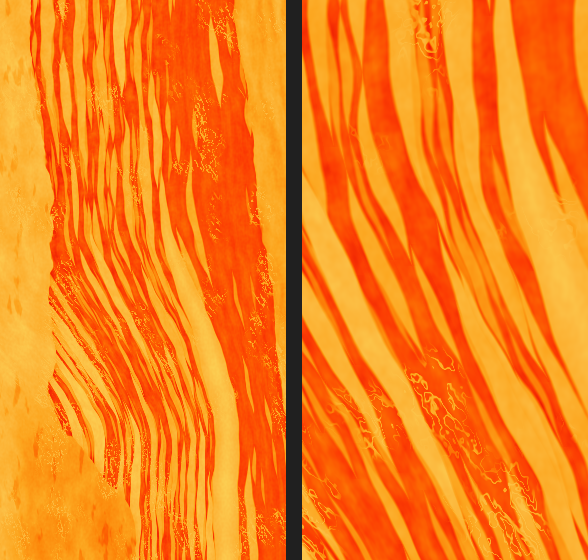
Left, the full canvas; right, a detail of the centre.
Reproduce this texture procedurally as a WebGL 1 fragment shader.

```glsl
precision highp float;
// Banded agate-like stone: red matrix with cream lenses drawn out along a bending flow.
// Three flow lines bend the coordinates; noise and tapered lenses set a tone,
// and a ramp from red to cream colours that tone.
uniform vec2 u_resolution;

float hash(vec2 c) {
  vec3 h = fract(c.xyx * 0.1031);
  h += dot(h, h.yzx + 33.33);
  return fract((h.x + h.y) * h.z);
}

float cornerSlope(vec2 cell, vec2 offset) {
  float angle = 6.2832 * hash(cell);
  return dot(vec2(cos(angle), sin(angle)), offset);
}

// Gradient noise, roughly -0.7 to 0.7
float noise(vec2 p) {
  vec2 i = floor(p), f = fract(p), e = vec2(1.0, 0.0);
  vec2 s = f * f * f * (f * (f * 6.0 - 15.0) + 10.0);
  return mix(mix(cornerSlope(i, f), cornerSlope(i + e, f - e), s.x),
             mix(cornerSlope(i + e.yx, f - e.yx), cornerSlope(i + 1.0, f - 1.0), s.x), s.y);
}

float fbm(vec2 p) {
  float sum = 0.0, gain = 1.0;
  for (int i = 0; i < 4; i++) {
    sum += gain * noise(p);
    p = mat2(1.6, 0.5, -0.5, 1.9) * p + 17.3;
    gain *= 0.6;
  }
  return sum;
}

// Colour ramp: 0 is red, 1 is pale cream
vec3 stoneColor(float tone) {
  float k = tone * 5.0;
  vec3 c = mix(vec3(0.93, 0.12, 0.01), vec3(0.99, 0.24, 0.01), clamp(k + 1.0, 0.0, 1.0));
  c = mix(c, vec3(0.99, 0.39, 0.01), clamp(k, 0.0, 1.0));
  c = mix(c, vec3(0.99, 0.53, 0.04), clamp(k - 1.0, 0.0, 1.0));
  c = mix(c, vec3(0.99, 0.65, 0.12), clamp(k - 2.0, 0.0, 1.0));
  c = mix(c, vec3(0.99, 0.73, 0.25), clamp(k - 3.0, 0.0, 1.0));
  return mix(c, vec3(0.99, 0.84, 0.35), clamp(k - 4.0, 0.0, 1.0));
}

float inside(float dist) {
  return 1.0 - smoothstep(-0.0015, 0.0015, dist);
}

void main() {
  vec2 p = gl_FragCoord.xy / u_resolution.y;
  float t = 1.0 - p.y;
  float x = p.x + 0.009 * noise(p * vec2(9.0, 6.0)) + 0.003 * noise(p * vec2(45.0, 25.0));

  // Flow lines and the coordinate across the flow
  float leftFlow = 0.06 + 0.03 * smoothstep(0.1, 0.35, t) + 0.17 * smoothstep(0.4, 0.8, t);
  float bandLine = 0.285 + 0.12 * smoothstep(0.3, 0.8, t);
  float rightLine = 0.42 + 0.1 * t + 0.04 * t * t;
  float u = x < bandLine ? 0.22 * (x - leftFlow) / (bandLine - leftFlow)
                         : 0.22 + 0.14 * (x - bandLine) / (rightLine - bandLine);
  float calm = smoothstep(0.2, 0.25, u);

  // Red matrix with drawn-out grain and crumbs
  float grain = fbm(vec2(u * 75.0, t * 9.0));
  float crumb = fbm(vec2(u * 60.0, t * 38.0) + 40.0);
  float tone = 0.1 + 0.13 * grain + 0.19 * crumb * (1.0 - 0.65 * calm);

  // Tapered lenses, from short orange slivers to long cream tongues
  for (int i = 0; i < 5; i++) {
    float layer = 4.0 - float(i);
    vec2 cell = vec2(0.05 * pow(0.73, layer), 0.42 * pow(0.65, layer));
    vec2 g = vec2(u, t) / cell + vec2(7.3, 3.1) * layer + 20.0;
    g.y += hash(vec2(floor(g.x), layer + 5.0));
    vec2 id = floor(g), f = fract(g) - 0.5;
    float pick = hash(id + 19.0 * layer), size = hash(id + 53.0 + layer);
    f.x += 0.14 * noise(vec2(u * 22.0, t * 16.0) + 9.0 * layer);
    float taper = (0.2 + 0.17 * size) * (1.0 - 4.0 * f.y * f.y) - 0.04;
    float d = (abs(f.x) - taper) * cell.x;
    float present = step(0.52 + 0.36 * calm, pick);
    float lensTone = mix(0.82, 0.5, layer / 4.0) + 0.22 * (size - 0.5) + 0.09 * crumb;
    tone -= 0.1 * present * exp(-abs(d) * 450.0);
    tone = mix(tone, lensTone, present * inside(d));
  }

  // Broad cream band through the middle
  float halfWidth = (0.009 + 0.016 * smoothstep(0.3, 0.65, t)) * smoothstep(0.27, 0.36, t) - 0.003;
  float bandDist = abs(x - bandLine) - halfWidth;
  float bandTone = 0.74 + 0.14 * smoothstep(0.0, 0.02, -bandDist) + 0.08 * fbm(p * vec2(22.0, 11.0));
  tone = mix(tone - 0.1 * exp(-abs(bandDist) * 300.0), bandTone, inside(bandDist));

  // Pale left margin, turning to veined orange near the bottom
  float leftEdge = 0.06 + 0.03 * smoothstep(0.1, 0.35, t) + 0.15 * smoothstep(0.7, 0.95, t);
  float leftDist = x - leftEdge + 0.012 * fbm(p * vec2(24.0, 12.0));
  float cloud = fbm(p * vec2(17.0, 7.0) + 3.0);
  float lower = smoothstep(0.66, 0.82, t + 0.12 * cloud) * smoothstep(0.0, 0.06, x);
  float leftTone = mix(0.76, 0.52, lower) + 0.2 * cloud + 0.07 * crumb;
  leftTone -= 0.22 * smoothstep(0.3, 0.6, fbm(p * vec2(45.0, 12.0) + 8.0));
  tone = mix(tone - 0.17 * exp(-abs(leftDist) * 80.0), leftTone, inside(leftDist));

  // Streaked amber right margin
  float rightDist = rightLine - x + 0.01 * fbm(p * vec2(30.0, 9.0) + 60.0);
  float rightTone = 0.62 + 0.24 * fbm(vec2(u * 38.0, t * 5.0) + 70.0) + 0.08 * crumb;
  tone = mix(tone - 0.12 * exp(-abs(rightDist) * 90.0), rightTone, inside(rightDist));

  // Broken yellow veinlets gathered along the margins
  float ridge = abs(noise(vec2(u * 85.0, t * 42.0) + 1.3 * crumb));
  float nearLeft = exp(-pow((x - leftEdge - 0.03) / 0.05, 2.0)) * smoothstep(0.38, 0.6, t);
  float nearRight = exp(-pow(rightDist / 0.018, 2.0));
  float zone = smoothstep(0.1, 0.5, fbm(p * vec2(15.0, 9.0) + 90.0) + 0.4 * nearLeft + 0.3 * nearRight);
  tone = mix(tone, 0.88, 0.75 * zone * (1.0 - smoothstep(0.02, 0.11, ridge)));

  tone += 0.05 * noise(p * vec2(230.0, 170.0));
  gl_FragColor = vec4(stoneColor(tone), 1.0);
}
```
